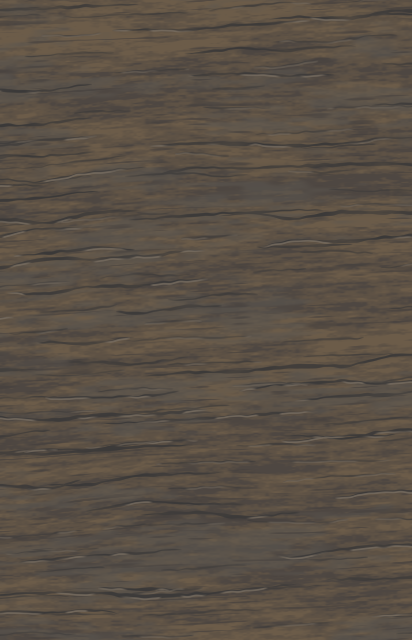
A Shadertoy shader for this texture:

```glsl
// Brown stained oak with nearly horizontal grain: stretched noise makes the
// fibres, and scattered tapering slits make the dark open pores, each with
// a broken pale rim along its lower lip.

float hash(vec2 p) {
    vec3 q = fract(vec3(p.xyx) * 0.1031);
    q += dot(q, q.yzx + 33.33);
    return fract((q.x + q.y) * q.z);
}

float noise(vec2 p) {
    vec2 i = floor(p), f = fract(p);
    f = f * f * (3.0 - 2.0 * f);
    return mix(mix(hash(i), hash(i + vec2(1, 0)), f.x),
               mix(hash(i + vec2(0, 1)), hash(i + vec2(1, 1)), f.x), f.y);
}

// Returns pore darkness in x and pale rim strength in y.
vec2 pores(vec2 p, float rows, float span, float width, float seed) {
    float pixel = 1.0 / iResolution.y;
    float row = floor(p.y * rows);
    float along = p.x / span + 9.0 * hash(vec2(row, seed));
    vec2 cell = vec2(floor(along), row + seed * 17.0);
    float pick = hash(cell + 3.7);

    // Random length, place and gentle wander inside the cell
    float halfLength = mix(0.2, 0.48, hash(cell + 8.1));
    float t = (fract(along) - 0.5) / halfLength;
    float taper = sqrt(max(0.0, 1.0 - t * t));
    float centre = mix(0.3, 0.7, hash(cell + 1.3))
                 + 0.22 * (noise(vec2(p.x * 13.0, cell.y)) - 0.5);
    float d = (fract(p.y * rows) - centre) / rows;
    d += 0.0022 * (noise(vec2(p.x * 75.0, cell.y + 40.0)) - 0.5);

    // Ragged slit, fading in and out along its run
    float ragged = noise(vec2(p.x * 45.0, cell.y + 70.0));
    float w = width * taper * (0.35 + 0.95 * ragged);
    float present = step(pick, 0.68) * smoothstep(0.0, 0.45, taper);
    float strength = 0.55 + 0.45 * noise(vec2(p.x * 22.0, cell.y + 11.0));
    float slit = 1.0 - smoothstep(w - pixel * 0.5, w + pixel * 1.2, abs(d));
    float halo = 0.25 * exp(-abs(d) / (width * 1.8));
    float rimD = abs(d + w * 0.8 + 0.0003);
    float rim = 1.0 - smoothstep(0.0003, 0.0008 + pixel, rimD);
    rim *= smoothstep(0.4, 0.7, noise(vec2(p.x * 30.0, cell.y + 95.0)));
    return present * vec2(max(slit * strength, halo), rim * step(pick, 0.45));
}

void mainImage(out vec4 fragColor, in vec2 fragCoord) {
    vec2 uv = fragCoord / iResolution.y;

    // Grain rises slightly to the right and bends slowly
    vec2 p = uv;
    p.y += 0.5 - 0.045 * uv.x + 0.014 * (noise(uv * vec2(4.0, 5.0)) - 0.5);

    // Fibres from broad bands down to fine flecks
    float tone = 0.5;
    tone += 0.50 * (noise(p * vec2(2.5, 16.0)) - 0.5);
    tone += 0.50 * (noise(p * vec2(7.0, 75.0) + 20.0) - 0.5);
    tone += 0.50 * (noise(p * vec2(20.0, 170.0) + 50.0) - 0.5);
    tone += 0.45 * (noise(p * vec2(60.0, 330.0) + 90.0) - 0.5);
    tone += 0.22 * (noise(p * vec2(170.0, 420.0) + 130.0) - 0.5);

    vec3 shade = vec3(0.305, 0.277, 0.257);
    vec3 brown = vec3(0.37, 0.322, 0.27);
    vec3 tan_ = vec3(0.425, 0.362, 0.287);
    vec3 color = mix(shade, brown, smoothstep(0.12, 0.52, tone));
    color = mix(color, tan_, smoothstep(0.48, 0.88, tone));

    // Cool grey film in soft streaks
    float film = noise(p * vec2(5.0, 28.0) + 7.0) * 0.6
               + noise(p * vec2(30.0, 150.0) + 31.0) * 0.4;
    color = mix(color, vec3(0.355, 0.335, 0.31), 0.6 * smoothstep(0.5, 0.78, film));

    // Short dark hairlines between the pores
    float hair = noise(p * vec2(16.0, 240.0) + 160.0);
    color = mix(color, vec3(0.27, 0.25, 0.24), 0.6 * smoothstep(0.76, 0.95, hair));

    // Long, medium and fine pores
    vec2 pore = pores(p, 17.0, 0.55, 0.0026, 1.0);
    pore = max(pore, pores(p + 0.013, 23.0, 0.36, 0.0019, 2.0));
    pore = max(pore, pores(p + 0.029, 31.0, 0.21, 0.0011, 3.0) * vec2(0.75, 0.6));
    color = mix(color, vec3(0.225, 0.22, 0.22), pore.x);
    color = mix(color, vec3(0.50, 0.455, 0.40), 0.7 * pore.y);

    fragColor = vec4(color, 1.0);
}
```
